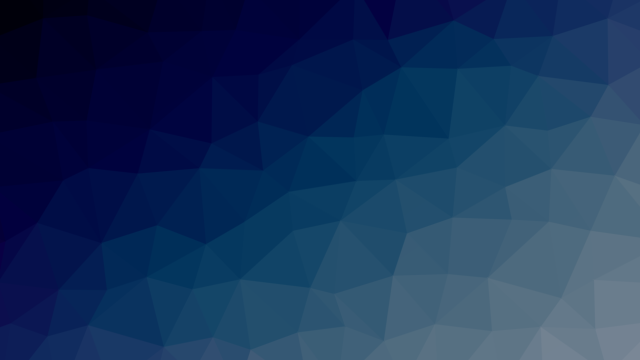
Write a Shadertoy shader that draws this background.

```glsl
// Low-poly mesh of flat triangles shading diagonally from black-navy to slate blue

const float CELL = 0.1435;                // lattice spacing in canvas heights
const vec2 LATTICE_CENTER = vec2(5.39, 0.0);

// Colour stops: rgb and position along the diagonal
const vec4 STOPS[9] = vec4[9](
    vec4(0.00, 0.00, 0.03, 0.00), vec4(0.00, 0.00, 0.165, 0.15),
    vec4(0.00, 0.01, 0.25, 0.30), vec4(0.00, 0.09, 0.30, 0.38),
    vec4(0.00, 0.20, 0.36, 0.48), vec4(0.07, 0.27, 0.405, 0.57),
    vec4(0.22, 0.36, 0.46, 0.70), vec4(0.34, 0.44, 0.51, 0.83),
    vec4(0.48, 0.53, 0.59, 1.00));

vec2 hash22(vec2 p) {
    vec3 q = fract(vec3(p.xyx) * vec3(0.1031, 0.1030, 0.0973));
    q += dot(q, q.yzx + 33.33);
    return fract((q.xx + q.yz) * q.zy);
}

vec3 ramp(float t) {
    vec3 color = STOPS[0].rgb;
    for (int i = 1; i < 9; i++) {
        float k = clamp((t - STOPS[i - 1].w) / (STOPS[i].w - STOPS[i - 1].w), 0.0, 1.0);
        color = mix(color, STOPS[i].rgb, k);
    }
    return color;
}

// Diagonal gradient, with a violet tint toward the two side corners
vec3 gradientColor(vec2 p, float aspect, float shift) {
    vec2 uv = (p - LATTICE_CENTER) * CELL / vec2(aspect, 1.0) + 0.5;
    float along = 0.546 * uv.x + 0.454 * (1.0 - uv.y);
    float across = abs(uv.x + uv.y - 1.0);
    vec3 tint = vec3(0.05, -0.05, 0.0) * smoothstep(0.45, 0.95, across);
    return max(ramp(along + shift) + tint, 0.0);
}

// Lattice point moved by a slow wave and a random offset
vec2 meshVertex(vec2 id) {
    vec2 jitter = (hash22(id + 40.0) - 0.5) * vec2(0.58, 0.6);
    return id + jitter + vec2(0.13 * cos(0.36 * id.x), 0.0);
}

// Signed distance to the line a-b, positive on its left
float edgeDistance(vec2 p, vec2 a, vec2 b) {
    vec2 e = normalize(b - a);
    return e.x * (p.y - a.y) - e.y * (p.x - a.x);
}

// Adds one counter-clockwise triangle: rgb is weighted colour, w is coverage
vec4 facet(vec2 p, vec2 a, vec2 b, vec2 c, float aspect, float soft, float shift) {
    float inside = min(edgeDistance(p, a, b),
                   min(edgeDistance(p, b, c), edgeDistance(p, c, a)));
    float cover = smoothstep(-soft, soft, inside);
    if (cover <= 0.0) return vec4(0.0);
    return vec4(gradientColor((a + b + c) / 3.0, aspect, shift), 1.0) * cover;
}

void mainImage(out vec4 fragColor, in vec2 fragCoord) {
    float aspect = iResolution.x / iResolution.y;
    float soft = 0.8 / (iResolution.y * CELL);
    vec2 p = (fragCoord - 0.5 * iResolution.xy) / (iResolution.y * CELL) + LATTICE_CENTER;
    vec2 home = floor(p);

    // A faint smooth base keeps the weighted average defined everywhere
    vec4 sum = vec4(gradientColor(p, aspect, 0.0), 1.0) * 0.001;

    // Split each nearby quad along its shorter diagonal
    for (int j = -1; j <= 1; j++) {
        for (int i = -1; i <= 1; i++) {
            vec2 id = home + vec2(i, j);
            vec2 a = meshVertex(id);
            vec2 b = meshVertex(id + vec2(1.0, 0.0));
            vec2 c = meshVertex(id + vec2(1.0, 1.0));
            vec2 d = meshVertex(id + vec2(0.0, 1.0));
            vec2 shift = (hash22(id + 91.0) - 0.5) * 0.03;
            if (distance(a, c) < distance(b, d)) {
                sum += facet(p, a, b, c, aspect, soft, shift.x);
                sum += facet(p, a, c, d, aspect, soft, shift.y);
            } else {
                sum += facet(p, a, b, d, aspect, soft, shift.x);
                sum += facet(p, b, c, d, aspect, soft, shift.y);
            }
        }
    }
    fragColor = vec4(sum.rgb / sum.w, 1.0);
}
```
